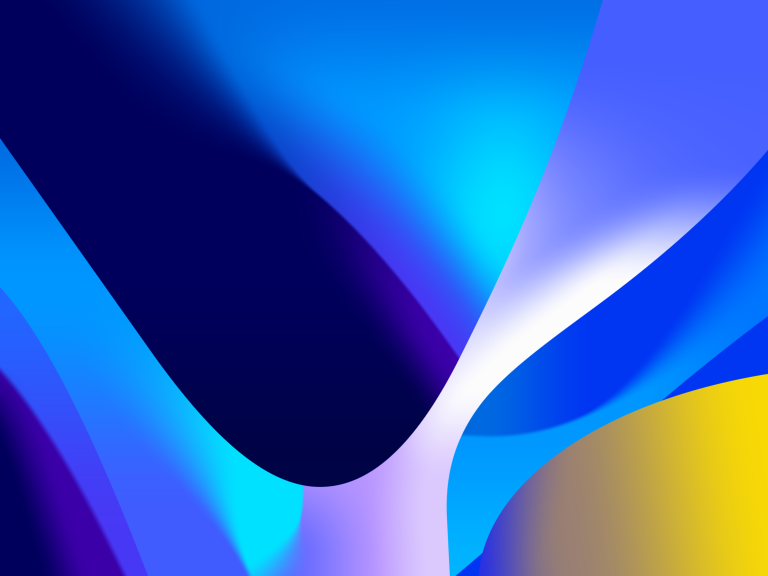
Write a WebGL 1 fragment shader that draws this background.

```glsl
precision highp float;
uniform vec2 u_resolution;

// Palette
const vec3 NAVY = vec3(0.0, 0.0, 0.36);
const vec3 MIDNIGHT = vec3(0.0, 0.01, 0.27);
const vec3 VIOLET = vec3(0.23, 0.0, 0.66);
const vec3 INDIGO = vec3(0.28, 0.22, 0.96);
const vec3 IRIS = vec3(0.25, 0.36, 1.0);
const vec3 COBALT = vec3(0.0, 0.27, 0.76);
const vec3 OCEAN = vec3(0.0, 0.41, 0.88);
const vec3 ROYAL = vec3(0.0, 0.21, 0.95);
const vec3 AZURE = vec3(0.0, 0.59, 1.0);
const vec3 CYAN = vec3(0.0, 0.88, 1.0);
const vec3 PERIWINKLE = vec3(0.27, 0.37, 1.0);
const vec3 PALE = vec3(0.74, 0.74, 1.0);
const vec3 LILAC = vec3(0.73, 0.59, 1.0);
const vec3 TAN = vec3(0.60, 0.50, 0.45);
const vec3 GOLD = vec3(0.97, 0.85, 0.02);

// Layout on a 4 by 3 canvas; knots hold position, height and slope
const vec2 CANVAS = vec2(4.0, 3.0);
const vec3 VALLEY_A = vec3(0.781, 1.177, -1.413), VALLEY_B = vec3(1.667, 0.464, 0.0);
const vec3 VALLEY_C = vec3(2.396, 1.14, 2.0), VALLEY_D = vec3(3.14, 3.0, 3.4);
const vec3 SHEET_A = vec3(0.62, 2.75, -1.2), SHEET_B = vec3(1.04, 2.375, -0.65);
const vec3 SHEET_C = vec3(1.563, 2.052, -0.75), SHEET_D = vec3(2.396, 1.115, -1.45);
const vec3 RIBBON_A = vec3(0.3, 2.328, -0.05), RIBBON_B = vec3(0.89, 2.5, 0.75);
const vec3 RIBBON_C = vec3(1.42, 3.125, 1.35), RIBBON_D = vec3(2.219, 4.0, 0.85);
const vec3 HOLLOW_A = vec3(2.5, 0.729, -0.05), HOLLOW_B = vec3(3.02, 0.823, 0.42);
const vec3 HOLLOW_C = vec3(3.594, 1.281, 1.1), HOLLOW_D = vec3(4.0, 1.83, 1.5);
const vec3 WEDGE_A = vec3(3.438, 0.906, 0.85), WEDGE_B = vec3(4.0, 1.354, 0.75);
const vec3 SEAM_A = vec3(0.0, 1.4, 1.0), SEAM_B = vec3(0.46, 1.58, 0.0);
const vec3 FOLD_A = vec3(0.911, 0.813, -2.08), FOLD_B = vec3(1.302, 0.0, -2.08);
const vec3 OUTER_A = vec3(0.0, 1.505, -1.1), OUTER_B = vec3(0.771, 0.0, -2.6);
const vec3 INNER_A = vec3(0.0, 1.073, -1.1), INNER_B = vec3(0.651, 0.0, -2.1);
const vec3 CORNER_A = vec3(0.0, 0.9, -1.3), CORNER_B = vec3(0.34, 0.0, -3.0);
const vec2 DOME_CENTER = vec2(4.6, -0.05), DOME_RADII = vec2(2.11, 1.15);
const vec2 GLOW_CENTER = vec2(2.62, 1.88), GLOW_SIZE = vec2(0.42, 0.62);

// Smooth ramp that may run either way
float ramp(float from, float to, float x) {
  float t = clamp((x - from) / (to - from), 0.0, 1.0);
  return t * t * (3.0 - 2.0 * t);
}

// Coverage from signed distance, never sharper than a pixel
float cover(float d, float soft) {
  float w = max(soft, 2.2 / u_resolution.y);
  return smoothstep(-w, w, d);
}

// Hermite arc, extended by straight lines; returns height and slope
vec2 arc(float x, vec3 a, vec3 b) {
  float h = b.x - a.x, s = (b.y - a.y) / h;
  float t = clamp((x - a.x) / h, 0.0, 1.0);
  float c2 = 3.0 * s - 2.0 * a.z - b.z, c3 = a.z + b.z - 2.0 * s;
  float slope = a.z + t * (2.0 * c2 + 3.0 * t * c3);
  float height = a.y + h * t * (a.z + t * (c2 + t * c3));
  return vec2(height + slope * (x - a.x - h * t), slope);
}

vec2 curve(float x, vec3 a, vec3 b, vec3 c, vec3 d) {
  return x < b.x ? arc(x, a, b) : x < c.x ? arc(x, b, c) : arc(x, c, d);
}

float above(vec2 p, vec2 c) {
  return (p.y - c.x) * inversesqrt(1.0 + c.y * c.y);
}

vec3 rightWaves(vec2 p) {
  vec3 col = mix(AZURE, CYAN, 0.4 * ramp(0.8, 0.0, p.y));
  col = mix(col, vec3(0.0, 0.46, 1.0), ramp(3.3, 4.0, p.x));
  float hollow = above(p, curve(p.x, HOLLOW_A, HOLLOW_B, HOLLOW_C, HOLLOW_D));
  vec3 deep = mix(OCEAN, ROYAL, ramp(2.5, 3.1, p.x));
  col = mix(col, deep, cover(hollow, mix(0.015, 0.2, ramp(3.0, 4.0, p.x))));
  col = mix(col, ROYAL, cover(-above(p, arc(p.x, WEDGE_A, WEDGE_B)), 0.0));
  // Golden dome
  vec2 q = (p - DOME_CENTER) / DOME_RADII;
  float r = length(q), d = (1.0 - r) * r / length(q / DOME_RADII);
  float warmth = p.x + 0.15 * p.y;
  vec3 dome = mix(vec3(0.13, 0.17, 0.92), TAN, ramp(2.4, 3.12, warmth + 0.4 * min(d, 0.3)));
  dome = mix(dome, GOLD, ramp(2.95, 4.1, warmth));
  return mix(col, dome, cover(d, 0.0));
}

vec3 ribbon(vec2 p, float fromValley, float fromRim) {
  vec3 col = mix(PERIWINKLE, PALE, ramp(2.7, 1.5, p.y) * exp(-2.5 * fromValley));
  col = mix(col, LILAC, ramp(1.3, 0.6, p.y));
  col = mix(col, vec3(0.37, 0.4, 1.0), ramp(2.05, 1.45, p.x) * ramp(0.7, 0.1, p.y));
  float sheen = ramp(0.45, 0.08, fromRim) * ramp(2.15, 1.5, p.y);
  return mix(col, vec3(0.99), sheen * mix(0.5, 1.0, ramp(0.5, 1.0, p.y)));
}

vec3 leftWaves(vec2 p) {
  vec3 col = mix(AZURE, OCEAN, ramp(1.5, 2.4, p.y));
  vec3 shade = mix(col, IRIS, ramp(1.5, 0.3, p.y));
  vec3 lit = mix(col, CYAN, ramp(1.5, 0.7, p.y));
  float fold = above(p, arc(p.x, FOLD_A, FOLD_B));
  col = mix(shade, lit, cover(fold, mix(0.02, 0.35, ramp(0.0, 1.1, p.y))));
  vec3 band = mix(INDIGO, vec3(0.13, 0.4, 1.0), ramp(0.2, 1.5, p.y));
  col = mix(col, band, cover(-above(p, arc(p.x, OUTER_A, OUTER_B)), 0.0));
  col = mix(col, VIOLET, cover(-above(p, arc(p.x, INNER_A, INNER_B)), 0.02));
  return mix(col, NAVY, cover(-above(p, arc(p.x, CORNER_A, CORNER_B)), 0.13));
}

vec3 valley(vec2 p) {
  float d = above(p, curve(p.x, SHEET_A, SHEET_B, SHEET_C, SHEET_D));
  vec3 hollow = mix(MIDNIGHT, NAVY, ramp(0.5, 1.6, p.y));
  hollow = mix(hollow, VIOLET, ramp(0.34, 0.04, -d) * ramp(1.5, 2.3, p.x));
  // Lit sheet
  vec3 sheet = mix(COBALT, INDIGO, ramp(1.2, 2.2, p.x));
  sheet = mix(sheet, AZURE, ramp(0.0, 0.5, d) * ramp(0.5, 1.8, p.x));
  vec2 g = (p - GLOW_CENTER) / GLOW_SIZE;
  sheet = mix(sheet, CYAN, exp(-dot(g, g)) * ramp(0.15, 0.5, d));
  sheet = mix(sheet, OCEAN, 0.9 * ramp(2.35, 3.1, p.y));
  float soft = mix(0.48, 0.012, ramp(0.7, 1.65, p.x));
  return mix(hollow, sheet, cover(d - 0.6 * soft, soft));
}

void main() {
  vec2 p = gl_FragCoord.xy / u_resolution * CANVAS;
  float inValley = above(p, curve(p.x, VALLEY_A, VALLEY_B, VALLEY_C, VALLEY_D));
  float inRibbon = -above(p.yx, curve(p.y, RIBBON_A, RIBBON_B, RIBBON_C, RIBBON_D));
  float leftOfSeam = -above(p.yx, arc(p.y, SEAM_A, SEAM_B));
  // Layers from back to front
  vec3 col = rightWaves(p);
  col = mix(col, ribbon(p, max(-inValley, 0.0), inRibbon), cover(inRibbon, 0.0));
  col = mix(col, leftWaves(p), cover(leftOfSeam, mix(0.14, 0.01, ramp(0.0, 0.32, p.y))));
  col = mix(col, valley(p), cover(inValley, 0.0));
  gl_FragColor = vec4(col, 1.0);
}
```
